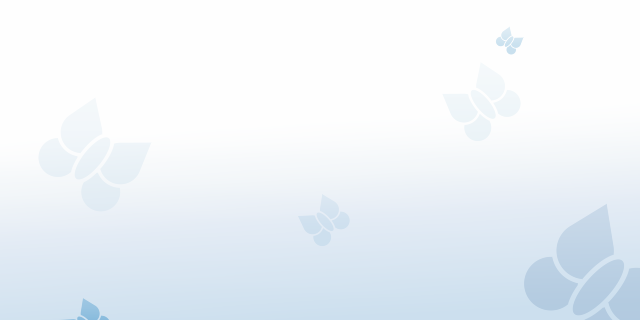
A Shadertoy shader for this background:

```glsl
// Pale butterflies drifting over a sky that fades from white to soft blue.
// The sky is a slightly tilted ramp with faint streaks of value noise; each
// butterfly is a mirrored distance function of teardrops, discs and an ellipse.

const int COUNT = 6;

// Centre x, centre y, size (all in canvas heights), clockwise tilt in radians
const vec4 PLACES[COUNT] = vec4[COUNT](
    vec4(0.289, 0.505, 0.156, 0.677),
    vec4(1.510, 0.674, 0.108, -0.690),
    vec4(1.016, 0.307, 0.071, -0.733),
    vec4(1.591, 0.870, 0.038, 0.664),
    vec4(1.870, 0.102, 0.215, 0.730),
    vec4(0.268, -0.018, 0.071, -0.730));

// Tint and opacity
const vec4 TINTS[COUNT] = vec4[COUNT](
    vec4(0.77, 0.86, 0.92, 0.30),
    vec4(0.77, 0.87, 0.92, 0.28),
    vec4(0.76, 0.85, 0.92, 0.64),
    vec4(0.77, 0.87, 0.93, 0.92),
    vec4(0.66, 0.76, 0.855, 0.72),
    vec4(0.47, 0.70, 0.85, 1.00));

float hash(vec2 p) {
    return fract(sin(dot(p, vec2(127.1, 311.7))) * 43758.5453);
}

float valueNoise(vec2 p) {
    vec2 cell = floor(p);
    vec2 f = fract(p);
    f = f * f * (3.0 - 2.0 * f);
    float low = mix(hash(cell), hash(cell + vec2(1.0, 0.0)), f.x);
    float high = mix(hash(cell + vec2(0.0, 1.0)), hash(cell + 1.0), f.x);
    return mix(low, high, f.y);
}

// Disc of the given radius with straight tangents running to a sharp tip
float teardrop(vec2 p, vec2 centre, vec2 tip, float radius) {
    float h = length(tip - centre);
    vec2 axis = (tip - centre) / h;
    vec2 q = p - centre;
    q = vec2(abs(q.x * axis.y - q.y * axis.x), dot(q, axis));
    float b = radius / h;
    float a = sqrt(1.0 - b * b);
    float k = dot(q, vec2(-b, a));
    if (k < 0.0) return length(q) - radius;
    if (k > a * h) return length(q - vec2(0.0, h));
    return dot(q, vec2(a, b)) - radius;
}

// Approximate distance to an ellipse
float ellipse(vec2 p, vec2 radii) {
    float k = length(p / radii);
    float slope = length(p / (radii * radii));
    return k * (k - 1.0) / max(slope, 0.001);
}

// Head points along +y; narrow gaps part the wings and the body
float butterfly(vec2 p, float gap) {
    p.x = abs(p.x);
    float body = ellipse(p, vec2(0.185, 0.52));
    float upper = teardrop(p, vec2(0.50, 0.27), vec2(0.72, 0.985), 0.417);
    float lower = length(p - vec2(0.55, -0.42)) - 0.39;
    lower = max(lower, gap - upper);
    float wings = max(min(upper, lower), gap - body);
    return min(wings, body);
}

vec3 sky(vec2 p) {
    // Depth below the top edge, tilted and stirred by long streaks
    float streaks = valueNoise(vec2(p.x * 2.0, p.y * 28.0 + p.x * 2.0)) - 0.5;
    float depth = 1.0 - p.y + 0.06 * (p.x - 1.0) + 0.012 * streaks;
    vec3 white = vec3(0.996);
    vec3 mist = vec3(0.945, 0.961, 0.973);
    vec3 lavender = vec3(0.902, 0.929, 0.963);
    vec3 blue = vec3(0.800, 0.875, 0.933);
    vec3 color = mix(white, mist, smoothstep(0.36, 0.60, depth));
    color = mix(color, lavender, smoothstep(0.53, 0.70, depth));
    return mix(color, blue, clamp((depth - 0.66) / 0.34, 0.0, 1.0));
}

void mainImage(out vec4 fragColor, in vec2 fragCoord) {
    vec2 p = fragCoord / iResolution.y;
    float pixel = 1.0 / iResolution.y;
    vec3 color = sky(p);

    for (int i = 0; i < COUNT; i++) {
        vec4 place = PLACES[i];
        vec4 tint = TINTS[i];
        vec2 q = (p - place.xy) / place.z;
        float c = cos(place.w);
        float s = sin(place.w);
        vec2 local = vec2(c * q.x - s * q.y, s * q.x + c * q.y);
        float dist = butterfly(local, 0.07) * place.z;
        float cover = 1.0 - smoothstep(-0.6 * pixel, 0.6 * pixel, dist);
        // Wings grow fainter towards the top
        float fade = mix(1.0, 0.6, smoothstep(-0.6, 1.2, q.y));
        color = mix(color, tint.rgb, cover * tint.a * fade);
    }
    fragColor = vec4(color, 1.0);
}
```
